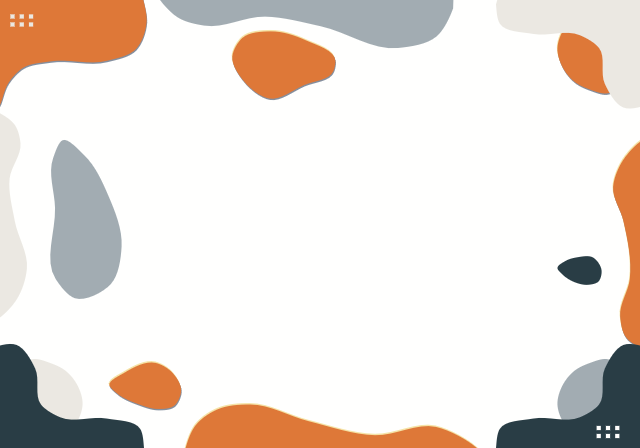
A WebGL 2 fragment shader for this background:

```glsl
#version 300 es
precision highp float;

uniform vec2 u_resolution;
out vec4 outColor;

const vec2 CANVAS = vec2(100.0, 70.0);
const vec3 PAPER = vec3(1.0, 1.0, 0.995);
const vec3 ORANGE = vec3(0.87, 0.47, 0.22);
const vec3 GREY = vec3(0.635, 0.675, 0.70);
const vec3 SLATE = vec3(0.16, 0.24, 0.27);
const vec3 BEIGE = vec3(0.92, 0.91, 0.885);
const vec3 CREAM = vec3(0.96, 0.89, 0.65);
const vec3 SHADE = vec3(0.52, 0.56, 0.62);
const vec2 RIM_OFFSET = vec2(-0.08, 0.22);

// Chord-length tangent at b, so uneven spacing stays smooth
vec2 tangent(vec2 a, vec2 b, vec2 c) {
  float u = distance(a, b), v = distance(b, c);
  return ((b - a) * v / u + (c - b) * u / v) / (u + v);
}

vec2 hermite(vec2 a, vec2 ta, vec2 b, vec2 tb, float t) {
  float s = 1.0 - t;
  return s * s * ((1.0 + 2.0 * t) * a + t * ta) + t * t * ((3.0 - 2.0 * t) * b - s * tb);
}

// Signed distance to a closed spline through nine knots
float blob(vec2 p, vec2 k[9]) {
  vec2 low = k[0], high = k[0];
  for (int i = 1; i < 9; i++) { low = min(low, k[i]); high = max(high, k[i]); }
  float outside = length(max(max(low - p, p - high), 0.0));
  if (outside > 3.0) return outside;

  float nearest = 1e6, side = 1.0;
  for (int i = 0; i < 9; i++) {
    vec2 a = k[i], b = k[(i + 1) % 9];
    float span = distance(a, b);
    vec2 ta = tangent(k[(i + 8) % 9], a, b) * span;
    vec2 tb = tangent(a, b, k[(i + 2) % 9]) * span;
    vec2 start = a;
    for (int j = 1; j <= 8; j++) {
      vec2 end = hermite(a, ta, b, tb, float(j) / 8.0);
      vec2 e = end - start, w = p - start;
      vec2 gap = w - e * clamp(dot(w, e) / dot(e, e), 0.0, 1.0);
      nearest = min(nearest, dot(gap, gap));
      bool below = start.y <= p.y, above = end.y > p.y;
      if (below == above && (e.x * w.y > e.y * w.x) == below) side = -side;
      start = end;
    }
  }
  return side * sqrt(nearest);
}

// L-shaped wave hugging the lower left corner
float cornerWave(vec2 p) {
  return blob(p, vec2[9](vec2(22.5, 0), vec2(21.9, 3), vec2(16.7, 4.6), vec2(9.4, 4.8), vec2(6.4, 6.8),
    vec2(5.5, 12.4), vec2(2.6, 16.1), vec2(-2, 15.4), vec2(-8, -8)));
}

// Rounded petal tucked behind a corner wave
float petal(vec2 p) {
  return blob(p, vec2[9](vec2(5.2, 13.9), vec2(7.8, 13.3), vec2(10.2, 12.1), vec2(12.1, 9.8), vec2(12.9, 6.8),
    vec2(12.2, 4.4), vec2(9.1, 1.6), vec2(2.6, 2.6), vec2(2, 11.7)));
}

// Three by two grid of small squares
float dotGrid(vec2 p, vec2 center) {
  vec2 cell = vec2(1.45, 1.25), q = p - center;
  vec2 id = vec2(clamp(round(q.x / cell.x), -1.0, 1.0), clamp(floor(q.y / cell.y), -1.0, 0.0) + 0.5);
  vec2 r = abs(q - cell * id) - 0.33;
  return max(r.x, r.y);
}

vec3 paint(vec3 base, vec3 color, float d, float pixel) {
  return mix(base, color, clamp(0.5 - d / pixel, 0.0, 1.0));
}

// Fill with a light rim above and a dark rim below
vec3 paintRimmed(vec3 base, vec3 color, float d, float pixel) {
  vec2 normal = vec2(dFdx(d), dFdy(d)) / pixel;
  float shift = dot(normal / max(length(normal), 1.0), RIM_OFFSET);
  base = paint(base, CREAM, d - shift, pixel);
  base = paint(base, SHADE, d + shift, pixel);
  return paint(base, color, d, pixel);
}

void main() {
  vec2 p = gl_FragCoord.xy / u_resolution * CANVAS;
  float pixel = CANVAS.x / u_resolution.x;
  vec2 mirrored = vec2(CANVAS.x - p.x, p.y);
  vec2 turned = CANVAS - p - vec2(0.0, 0.7);
  vec3 color = PAPER;

  // Plain shapes
  color = paint(color, GREY, blob(p, vec2[9](vec2(25, 70), vec2(27.9, 67.2), vec2(31.9, 66), vec2(41.4, 67.4),
    vec2(50.1, 65.9), vec2(62.2, 62.5), vec2(68.2, 64.3), vec2(70.8, 68.7), vec2(48, 83))), pixel);
  color = paint(color, GREY, blob(p, vec2[9](vec2(8.3, 45.3), vec2(9.8, 48.1), vec2(13.2, 45.7), vec2(16.9, 39.5),
    vec2(19, 31.5), vec2(17.3, 25.6), vec2(11.7, 23.4), vec2(8.7, 26.4), vec2(8.6, 37.5))), pixel);
  color = paint(color, BEIGE, blob(p, vec2[9](vec2(0, 52.3), vec2(2.3, 50.5), vec2(3.2, 47.6), vec2(1.5, 42.1),
    vec2(2.3, 35.5), vec2(4.2, 28), vec2(2.6, 23.2), vec2(0, 20.4), vec2(-10, 36))), pixel);
  color = paint(color, SLATE, blob(p, vec2[9](vec2(87.1, 28.1), vec2(88.5, 29.3), vec2(90.2, 29.8), vec2(92.6, 29.8),
    vec2(94, 27.7), vec2(93.5, 26), vec2(91.9, 25.5), vec2(89.8, 25.9), vec2(87.9, 27.1))), pixel);

  // Rimmed orange shapes
  color = paintRimmed(color, ORANGE, blob(p, vec2[9](vec2(22.4, 70), vec2(22.9, 66.5), vec2(21.2, 62.3), vec2(16.7, 60.5),
    vec2(7.8, 60.4), vec2(3.6, 59.4), vec2(1.3, 57), vec2(0, 53.6), vec2(-13, 83))), pixel);
  color = paintRimmed(color, ORANGE, blob(p, vec2[9](vec2(36.3, 61.2), vec2(37.9, 64.1), vec2(42.3, 65.1), vec2(47.8, 63.7),
    vec2(52.4, 60.5), vec2(52.1, 58.9), vec2(47.5, 56.7), vec2(42.1, 54.6), vec2(38.2, 57.2))), pixel);
  color = paintRimmed(color, ORANGE, blob(p, vec2[9](vec2(100.5, 48.2), vec2(97, 44.4), vec2(95.8, 40.8), vec2(97.4, 35.5),
    vec2(98.4, 26.4), vec2(96.9, 20.6), vec2(97.8, 17.3), vec2(100.5, 15.5), vec2(112, 32))), pixel);
  color = paintRimmed(color, ORANGE, blob(p, vec2[9](vec2(17.1, 9.8), vec2(19.5, 11.8), vec2(24.3, 13.3), vec2(26.7, 12),
    vec2(28.3, 8.9), vec2(27.2, 6.6), vec2(24.7, 6.1), vec2(21.5, 6.9), vec2(18.2, 8.6))), pixel);
  color = paintRimmed(color, ORANGE, blob(p, vec2[9](vec2(29, 0), vec2(30.6, 3.6), vec2(33.9, 6), vec2(39.1, 6.8),
    vec2(48.2, 4.2), vec2(58.6, 2), vec2(68.1, 3.3), vec2(74.5, 0), vec2(52, -13))), pixel);

  // Corners: petal first, wave over it
  color = paintRimmed(color, ORANGE, petal(turned), pixel);
  color = paint(color, BEIGE, cornerWave(turned), pixel);
  color = paint(color, BEIGE, petal(p), pixel);
  color = paint(color, SLATE, cornerWave(p), pixel);
  color = paint(color, GREY, petal(mirrored), pixel);
  color = paint(color, SLATE, cornerWave(mirrored), pixel);

  // Square dots
  color = paint(color, BEIGE, dotGrid(p, vec2(3.4, 66.8)), pixel);
  color = paint(color, PAPER, dotGrid(p, vec2(95.0, 2.5)), pixel);
  outColor = vec4(color, 1.0);
}
```
